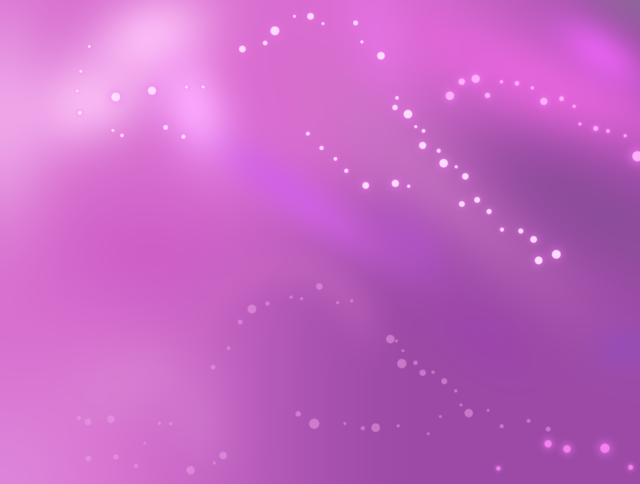
Write a WebGL 2 fragment shader that draws this background.

```glsl
#version 300 es
precision highp float;
// Soft pink and violet haze with curved strings of sparkling dots.
// The haze is a diagonal gradient under rotated gaussian glows;
// the dots are hashed along quadratic curves, each with a halo.
uniform vec2 u_resolution;
out vec4 outColor;

// Integer hash giving three values in 0..1
vec3 hash3(uint n) {
    uvec3 v = uvec3(n, n + 71u, n + 193u) * 747796405u + 2891336453u;
    v = ((v >> ((v >> 28) + 4u)) ^ v) * 277803737u;
    v ^= v >> 22;
    return vec3(v >> 8) / 16777216.0;
}

// Blend a tint (alpha is strength) through a gaussian tilted by some degrees
void glow(inout vec3 col, vec2 p, vec2 centre, vec2 size, float tilt, vec4 tint) {
    float a = radians(tilt);
    vec2 d = p - centre;
    vec2 q = vec2(cos(a) * d.x + sin(a) * d.y, cos(a) * d.y - sin(a) * d.x) / size;
    col = mix(col, tint.rgb, tint.a * exp(-dot(q, q)));
}

// Scatter dots about the curve a-b-c
void dots(inout vec3 col, vec2 p, vec2 a, vec2 b, vec2 c, int count,
          float spread, uint seed, vec4 tint, float halo) {
    float pixel = 1.0 / u_resolution.y;
    for (int i = 0; i < count; i++) {
        vec3 h = hash3(seed * 101u + uint(i));
        float t = (float(i) + 0.2 + 0.6 * h.x) / float(count);
        vec2 centre = mix(mix(a, b, t), mix(b, c, t), t);
        vec2 normal = normalize(mix(b - a, c - b, t).yx * vec2(-1, 1));
        centre += normal * spread * (2.0 * h.y - 1.0);
        float radius = mix(0.0028, 0.0105, h.z * h.z);
        float d = length(p - centre);
        float ring = halo * exp(-pow(d / (radius * 1.7), 2.0));
        col = mix(col, vec3(0.97, 0.45, 0.97), ring);
        col = mix(col, tint.rgb, tint.a * (1.0 - smoothstep(-pixel, pixel, d - radius)));
    }
}

vec3 haze(vec2 p) {
    // Pink at the left and top, purple at the lower right
    float t = smoothstep(0.15, 0.9, p.x - 0.55 * smoothstep(0.35, 0.9, p.y));
    vec3 col = mix(vec3(0.84, 0.43, 0.81), vec3(0.61, 0.29, 0.65), t);

    // Broad diagonal bands
    glow(col, p, vec2(0.30, 0.48), vec2(0.22, 0.13), 0.0, vec4(0.80, 0.35, 0.77, 0.7));
    glow(col, p, vec2(0.56, 0.86), vec2(0.20, 0.14), -20.0, vec4(0.88, 0.41, 0.83, 0.6));
    glow(col, p, vec2(0.88, 0.64), vec2(0.36, 0.09), -40.0, vec4(0.79, 0.46, 0.77, 0.7));
    glow(col, p, vec2(1.25, 0.56), vec2(0.27, 0.10), -28.0, vec4(0.54, 0.30, 0.60, 0.8));
    glow(col, p, vec2(1.12, 0.83), vec2(0.38, 0.09), -22.0, vec4(0.91, 0.40, 0.87, 0.9));
    glow(col, p, vec2(1.32, 1.00), vec2(0.15, 0.07), -25.0, vec4(0.56, 0.40, 0.60, 0.85));
    glow(col, p, vec2(1.24, 0.89), vec2(0.10, 0.05), -35.0, vec4(0.93, 0.39, 0.97, 0.8));

    // Violet ridge and spots
    glow(col, p, vec2(0.59, 0.61), vec2(0.24, 0.05), -34.0, vec4(0.82, 0.38, 0.91, 0.8));
    glow(col, p, vec2(0.85, 0.50), vec2(0.09, 0.06), -45.0, vec4(0.72, 0.33, 0.82, 0.55));
    glow(col, p, vec2(0.78, 0.93), vec2(0.06, 0.12), 15.0, vec4(0.90, 0.46, 0.90, 0.6));
    glow(col, p, vec2(1.01, 0.30), vec2(0.10, 0.06), -35.0, vec4(0.62, 0.25, 0.69, 0.5));
    glow(col, p, vec2(1.29, 0.28), vec2(0.06, 0.05), 0.0, vec4(0.58, 0.30, 0.74, 0.6));

    // Pale clouds at the left
    glow(col, p, vec2(0.00, 0.76), vec2(0.11, 0.22), 0.0, vec4(0.95, 0.70, 0.93, 0.75));
    glow(col, p, vec2(0.31, 0.92), vec2(0.13, 0.09), 25.0, vec4(1.00, 0.78, 0.98, 0.85));
    glow(col, p, vec2(0.18, 0.79), vec2(0.13, 0.09), 20.0, vec4(0.99, 0.76, 0.97, 0.85));
    glow(col, p, vec2(0.40, 0.78), vec2(0.07, 0.11), 20.0, vec4(0.99, 0.67, 1.00, 0.9));
    glow(col, p, vec2(0.00, 0.00), vec2(0.22, 0.22), 0.0, vec4(0.88, 0.55, 0.87, 0.7));
    glow(col, p, vec2(0.26, 0.21), vec2(0.15, 0.09), 15.0, vec4(0.85, 0.52, 0.83, 0.6));
    glow(col, p, vec2(0.40, 0.13), vec2(0.08, 0.10), 20.0, vec4(0.82, 0.48, 0.82, 0.55));

    // Faint arch over the lower middle
    vec2 d = p - vec2(0.58, 0.28);
    float arch = exp(-pow((length(d) - 0.17) / 0.05, 2.0)) * smoothstep(-0.05, 0.12, d.y);
    return mix(col, vec3(0.80, 0.42, 0.77), 0.4 * arch);
}

void main() {
    vec2 p = gl_FragCoord.xy / u_resolution.y;
    vec3 col = haze(p);

    // Bright strings above
    vec4 bright = vec4(1.0, 0.88, 1.0, 0.95);
    dots(col, p, vec2(0.14, 0.90), vec2(0.22, 0.70), vec2(0.46, 0.77), 12, 0.07, 1u, bright, 0.4);
    dots(col, p, vec2(0.48, 0.86), vec2(0.64, 1.06), vec2(0.81, 0.87), 9, 0.015, 2u, bright, 0.4);
    dots(col, p, vec2(0.83, 0.81), vec2(0.87, 0.63), vec2(1.17, 0.45), 18, 0.025, 3u, bright, 0.4);
    dots(col, p, vec2(0.61, 0.74), vec2(0.70, 0.60), vec2(0.88, 0.63), 7, 0.015, 4u, bright, 0.4);
    vec4 rosy = vec4(1.0, 0.72, 0.98, 0.9);
    dots(col, p, vec2(0.91, 0.82), vec2(1.12, 0.85), vec2(1.33, 0.67), 15, 0.025, 5u, rosy, 0.6);

    // Dim echo below
    vec4 dim = vec4(0.92, 0.62, 0.90, 0.55);
    dots(col, p, vec2(0.13, 0.12), vec2(0.28, 0.03), vec2(0.47, 0.10), 12, 0.06, 6u, dim, 0.0);
    dots(col, p, vec2(0.45, 0.22), vec2(0.55, 0.48), vec2(0.75, 0.36), 10, 0.02, 7u, dim, 0.0);
    dots(col, p, vec2(0.80, 0.31), vec2(0.84, 0.19), vec2(1.14, 0.10), 15, 0.025, 8u, dim, 0.0);
    dots(col, p, vec2(0.61, 0.16), vec2(0.74, 0.06), vec2(0.95, 0.14), 8, 0.015, 9u, dim, 0.0);
    vec4 magenta = vec4(0.98, 0.52, 0.96, 0.9);
    dots(col, p, vec2(1.01, 0.02), vec2(1.20, 0.13), vec2(1.34, 0.02), 5, 0.015, 10u, magenta, 0.5);

    outColor = vec4(col, 1.0);
}
```
